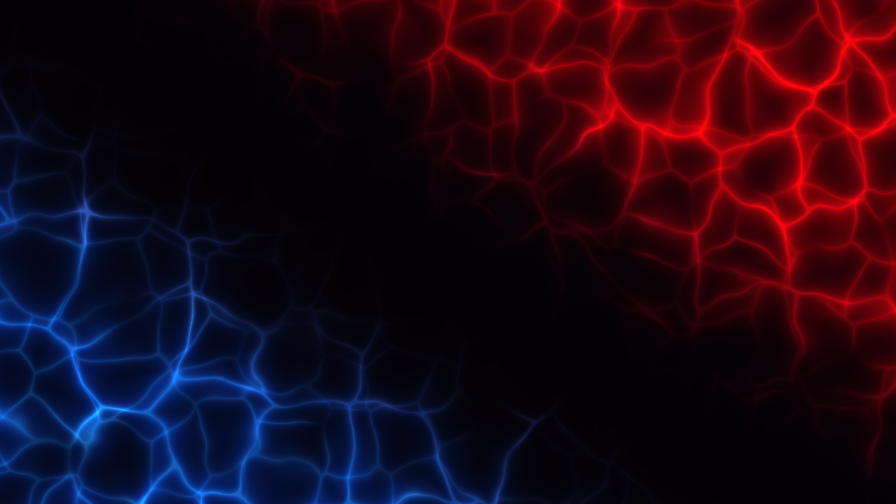
Give the GLSL for this background, as a Shadertoy shader.

```glsl
// Glowing web of energy filaments: blue at lower left, red at upper right, dark diagonal between.

#define CELLS 5.6             // web cells per canvas height
#define WARP 0.055            // large bend of the filaments
#define RIPPLE 0.022          // small bend of the filaments
#define CORE_WIDTH 0.0048     // bright thread, in canvas heights
#define HALO_WIDTH 0.026      // soft glow, in canvas heights
#define BLUE_RANGE vec2(0.36, 0.86)   // diagonal position: full, gone
#define RED_RANGE vec2(0.89, 1.40)    // diagonal position: gone, full
#define DIAGONAL vec2(0.56, 0.83)
#define BACKDROP vec3(0.014, 0.005, 0.018)

vec2 hash2(vec2 p) {
    p = vec2(dot(p, vec2(127.1, 311.7)), dot(p, vec2(269.5, 183.3)));
    return fract(sin(p) * 43758.55);
}

float gradientDot(vec2 cell, vec2 corner, vec2 f) {
    return dot(hash2(cell + corner) * 2.0 - 1.0, f - corner);
}

// Gradient noise, about -0.7 to 0.7
float noise(vec2 p) {
    vec2 i = floor(p), f = fract(p);
    vec2 u = f * f * f * (f * (f * 6.0 - 15.0) + 10.0);
    vec2 e = vec2(0.0, 1.0);
    return mix(mix(gradientDot(i, e.xx, f), gradientDot(i, e.yx, f), u.x),
               mix(gradientDot(i, e.xy, f), gradientDot(i, e.yy, f), u.x), u.y);
}

vec2 noise2(vec2 p) {
    return vec2(noise(p), noise(p + vec2(37.2, 91.7)));
}

// Distance to the nearest cell border, rounded where borders meet
float webDistance(vec2 p) {
    vec2 base = floor(p), f = fract(p);
    vec2 nearest = vec2(0.0);
    float best = 8.0;
    for (int y = -1; y <= 1; y++)
    for (int x = -1; x <= 1; x++) {
        vec2 g = vec2(x, y);
        vec2 r = g + 0.1 + 0.8 * hash2(base + g) - f;
        float d = dot(r, r);
        if (d < best) { best = d; nearest = r; }
    }
    float sum = 0.0;
    for (int y = -2; y <= 2; y++)
    for (int x = -2; x <= 2; x++) {
        vec2 g = vec2(x, y);
        vec2 r = g + 0.1 + 0.8 * hash2(base + g) - f;
        vec2 away = r - nearest;
        if (dot(away, away) > 0.0001)
            sum += exp(-40.0 * dot(0.5 * (nearest + r), normalize(away)));
    }
    return max(-log(max(sum, 1e-12)) / 40.0, 0.0);
}

void mainImage(out vec4 fragColor, in vec2 fragCoord) {
    vec2 p = fragCoord / iResolution.y;

    // Ragged edges of the two lit regions
    float diagonal = dot(p, DIAGONAL) + 0.06 * noise(p * 4.0 + 5.0);
    float blue = 1.0 - smoothstep(BLUE_RANGE.x, BLUE_RANGE.y, diagonal);
    float red = smoothstep(RED_RANGE.x, RED_RANGE.y, diagonal);
    float lit = max(blue, red);

    // Bent web: a main layer and a fainter, finer one
    vec2 q = p + WARP * noise2(p * 5.5) + RIPPLE * noise2(p * 15.0 + 9.0);
    float core = 0.0, halo = 0.0;
    for (int layer = 0; layer < 2; layer++) {
        float k = float(layer);
        float scale = CELLS * (1.0 + 0.5 * k);
        float d = webDistance(q * scale + 13.7 * k) / scale;
        float current = noise(p * (6.0 + 3.0 * k) + 21.0 * k);
        float strength = smoothstep(-0.45, 0.35, current + 0.35 * lit - 0.15);
        strength *= 1.0 - 0.5 * k;
        core += strength * exp(-d / CORE_WIDTH);
        halo += strength * exp(-d / HALO_WIDTH);
    }
    float spark = smoothstep(0.05, 0.45, noise(p * 9.0 + 60.0));

    // Threads turn violet and crimson toward the dark band
    vec3 blueCore = mix(vec3(0.28, 0.20, 0.60), vec3(0.08, 0.34, 0.42), blue);
    vec3 redCore = mix(vec3(0.55, 0.02, 0.16), vec3(0.34, 0.02, 0.02), red);
    vec3 blueHalo = vec3(0.012, 0.11, 0.38);
    vec3 redHalo = vec3(0.48, 0.0, 0.015);

    vec3 color = BACKDROP;
    float coreGain = core * (0.7 + 0.9 * spark);
    color += blue * (coreGain * blueCore + halo * blueHalo * sqrt(blue));
    color += red * (coreGain * redCore + halo * redHalo * sqrt(red));
    color += blue * blue * vec3(0.0, 0.02, 0.07) + red * red * vec3(0.10, 0.0, 0.005);

    fragColor = vec4(min(color, 1.0), 1.0);
}
```
